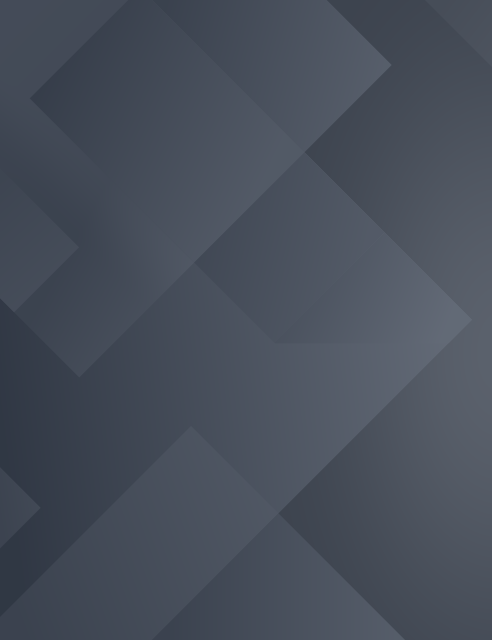
A Shadertoy shader for this background:

```glsl
// Lengths are in canvas heights, measured from the top left corner.
// Tones are red levels; the tints add the cool cast.
const vec3 COOL_TINT = vec3(0.0, 0.029, 0.078);
const vec3 GREY_TINT = vec3(0.0, 0.026, 0.069);
const float FAR = 9.0;

// Rising diagonals: x + y is constant
const float RISE_CORNER = 0.2005;
const float RISE_NOTCH = 0.510;
const float RISE_UPPER = 0.7135;
const float RISE_CHIP = 0.857;
const float RISE_MIDDLE = 0.964;
const float RISE_LOWER = 1.237;

// Falling diagonals: x - y is constant
const float FALL_CHIP = -0.730;
const float FALL_LEFT = -0.466;
const float FALL_BOTTOM = -0.367;
const float FALL_NOTCH = -0.263;
const float FALL_MIDDLE = -0.107;
const float FALL_RIGHT = 0.238;
const float FALL_TOP = 0.5104;
const float FALL_CORNER = 0.664;

const float SHELF_Y = 0.5365;
const float BAND_LIFT = 0.026;
const vec2 GLOW_CENTER = vec2(0.78, 0.55);
const vec2 GLOW_STRETCH = vec2(1.0, 0.55);
const float GLOW_RADIUS = 0.39;

// Antialiased step across one pixel, measured on a diagonal
float above(float value, float edge) {
    float pixel = 1.4142 / iResolution.y;
    return clamp((value - edge) / pixel + 0.5, 0.0, 1.0);
}

// Rectangle in diagonal coordinates
float panel(vec2 diag, float riseLo, float riseHi, float fallLo, float fallHi) {
    return above(diag.x, riseLo) * above(-diag.x, -riseHi)
         * above(diag.y, fallLo) * above(-diag.y, -fallHi);
}

// Linear tone between two points
float ramp(vec2 p, vec2 a, vec2 b, float toneA, float toneB) {
    vec2 axis = b - a;
    return mix(toneA, toneB, clamp(dot(p - a, axis) / dot(axis, axis), 0.0, 1.0));
}

void mainImage(out vec4 fragColor, in vec2 fragCoord) {
    vec2 p = vec2(fragCoord.x, iResolution.y - fragCoord.y) / iResolution.y;
    vec2 diag = vec2(p.x + p.y, p.x - p.y);

    // Central field
    float tone = ramp(p, vec2(0.0, 0.62), vec2(0.70, 0.53), 0.190, 0.385);

    // Right field with a soft side glow
    float glow = length((p - GLOW_CENTER) * GLOW_STRETCH);
    float rightTone = mix(0.355, 0.24, smoothstep(0.0, GLOW_RADIUS, glow));
    float rightMask = max(above(diag.x, RISE_LOWER), above(diag.y, FALL_RIGHT));
    tone = mix(tone, rightTone, rightMask);
    tone = mix(tone, ramp(p, vec2(0.68, 0.02), vec2(0.77, 0.09), 0.275, 0.30),
               above(diag.y, FALL_CORNER));

    // Left band and top left corner, lighter towards the falling edge
    float bandTone = ramp(p, vec2(0.12, 0.37), vec2(0.28, 0.46), 0.232, 0.290);
    bandTone += BAND_LIFT * smoothstep(-0.26, FALL_MIDDLE, diag.y);
    bandTone += 0.008 * (1.0 - smoothstep(0.0, 0.40, diag.x));
    float bandMask = max(above(-diag.x, -RISE_CORNER),
                         panel(diag, -FAR, RISE_UPPER, FALL_LEFT, FALL_MIDDLE));
    tone = mix(tone, bandTone, bandMask);
    tone = mix(tone, ramp(p, vec2(0.0, 0.28), vec2(0.11, 0.40), 0.240, 0.27),
               panel(diag, -FAR, RISE_NOTCH, FALL_LEFT, FALL_NOTCH));

    // Upper panels
    float topMask = panel(diag, -FAR, RISE_UPPER, FALL_RIGHT, FALL_TOP);
    tone = mix(tone, ramp(p, vec2(0.26, 0.0), vec2(0.60, 0.10), 0.228, 0.338), topMask);
    tone = mix(tone, ramp(p, vec2(0.065, 0.14), vec2(0.40, 0.30), 0.212, 0.322),
               panel(diag, RISE_CORNER, RISE_UPPER, FALL_MIDDLE, FALL_RIGHT));

    // Middle panels, the second cut by a level shelf
    tone = mix(tone, ramp(p, vec2(0.3125, 0.41), vec2(0.55, 0.47), 0.255, 0.325),
               panel(diag, RISE_UPPER, RISE_MIDDLE, FALL_MIDDLE, FALL_RIGHT));
    tone = mix(tone, ramp(p, vec2(0.43, 0.45), vec2(0.68, 0.55), 0.277, 0.385),
               panel(diag, RISE_MIDDLE, RISE_LOWER, FALL_MIDDLE, FALL_RIGHT)
               * above(-p.y, -SHELF_Y));

    // Lower panels
    float bottomMask = panel(diag, RISE_LOWER, FAR, -FAR, FALL_BOTTOM);
    tone = mix(tone, ramp(p, vec2(0.26, 0.99), vec2(0.62, 0.99), 0.23, 0.335), bottomMask);
    tone = mix(tone, ramp(p, vec2(0.02, 0.95), vec2(0.43, 0.80), 0.23, 0.314),
               panel(diag, RISE_MIDDLE, RISE_LOWER, -FAR, FALL_BOTTOM));
    tone = mix(tone, ramp(p, vec2(0.0, 0.80), vec2(0.06, 0.79), 0.235, 0.257),
               panel(diag, -FAR, RISE_CHIP, -FAR, FALL_CHIP));

    // Greyer cast on the right field only
    float greyness = rightMask * (1.0 - topMask) * (1.0 - bottomMask);
    fragColor = vec4(tone + mix(COOL_TINT, GREY_TINT, greyness), 1.0);
}
```
